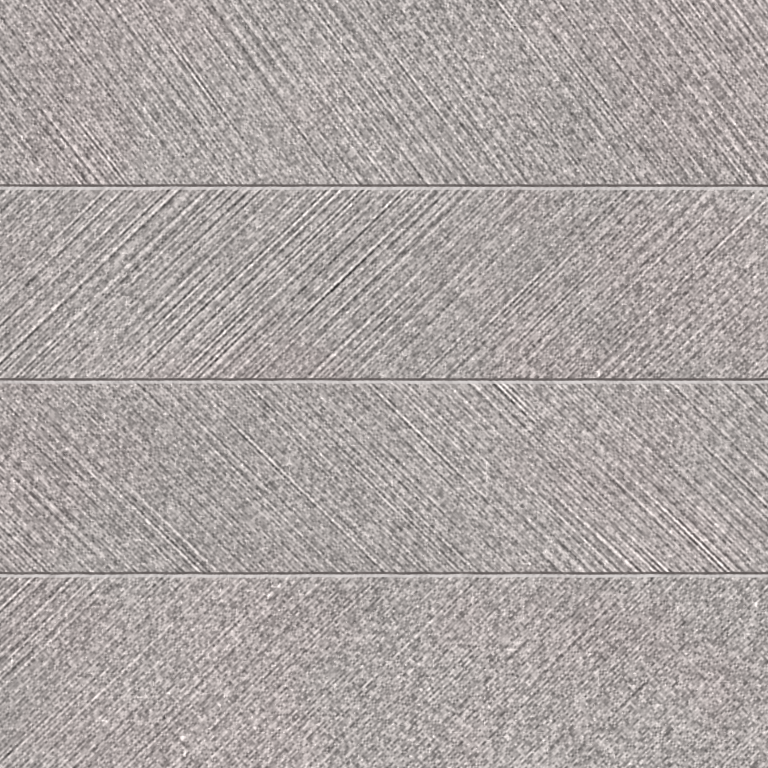
A Shadertoy shader for this texture:

```glsl
// Four courses of warm grey stone, finely combed in alternating diagonals, with thin shaded seams.
const vec3  STONE = vec3(0.668, 0.645, 0.636);
const vec3  PINK_TINT = vec3(0.008, -0.003, -0.001);
const vec3  SEAM_DARK = vec3(0.37, 0.345, 0.34);
const vec3  SEAM_LIGHT = vec3(0.86, 0.84, 0.835);
const float COURSE_HEIGHT = 0.2523;
const float SEAM_DARK_WIDTH = 0.0030;
const float SEAM_LIGHT_WIDTH = 0.0042;
const float COMB_ANGLE = 0.77;        // radians from horizontal
const float TOP_EXTRA_ANGLE = 0.15;   // the top course is combed more steeply
const float HATCH_FREQ = 182.0;       // regular comb lines per unit
const float FINE_FREQ = 330.0;        // thin scratches, noise cells per unit
const float DEEP_FREQ = 215.0;        // wider cuts, noise cells per unit
const float GRAIN_FREQ = 390.0;
const float HATCH_DEPTH = 0.085;
const float FINE_DEPTH = 0.36;
const float DEEP_DEPTH = 0.50;
const float DEEP_LIMIT = 0.20;
const float GRAIN_DEPTH = 0.46;
const float PIT_DEPTH = 0.20;
const float SPECK_DEPTH = 0.18;
const float CLOUD_DEPTH = 0.09;
const float CONTRAST = 1.12;

float hash(vec2 p) {
    vec3 q = fract(p.xyx * vec3(0.1031, 0.1030, 0.0973));
    q += dot(q, q.yzx + 33.33);
    return fract((q.x + q.y) * q.z);
}

float noise(vec2 p) {
    vec2 i = floor(p), f = fract(p);
    f = f * f * (3.0 - 2.0 * f);
    return mix(mix(hash(i), hash(i + vec2(1, 0)), f.x),
               mix(hash(i + vec2(0, 1)), hash(i + vec2(1, 1)), f.x), f.y);
}

float fbm(vec2 p) {
    float sum = 0.0, weight = 0.5;
    for (int i = 0; i < 4; i++) {
        sum += weight * noise(p);
        p = p * 2.03 + 17.3;
        weight *= 0.5;
    }
    return sum / 0.9375;
}

// Thin line with shaded flanks: noise sharpened across its second axis
float scratch(vec2 p) {
    return noise(p) - 0.5 * (noise(p - vec2(0, 1)) + noise(p + vec2(0, 1)));
}

// Soft-edged strip covering lo..hi
float strip(float x, float lo, float hi, float soft) {
    return smoothstep(lo - soft, lo + soft, x) - smoothstep(hi - soft, hi + soft, x);
}

// Combed lines: x is along the cut, y is across it
float combing(vec2 q, float strength) {
    q.y += 0.005 * (noise(q * 4.0) - 0.5);
    float hatch = sin(6.2832 * HATCH_FREQ * q.y + 3.0 * noise(q * vec2(5.0, 20.0)));
    float fine = scratch(q * vec2(6.0, FINE_FREQ));
    float deep = scratch(q * vec2(3.5, DEEP_FREQ) + 71.0);
    float cluster = smoothstep(0.45, 0.75, noise(q * vec2(3.5, 30.0) + 37.0));
    float cut = DEEP_DEPTH * (0.3 + 0.9 * cluster) * deep;
    cut /= 1.0 + abs(cut) / (2.0 * DEEP_LIMIT);
    return HATCH_DEPTH * hatch * (0.4 + 0.6 * strength)
         + strength * (FINE_DEPTH * fine + cut);
}

void mainImage(out vec4 fragColor, in vec2 fragCoord) {
    vec2 uv = fragCoord / iResolution.xy;
    float pixel = 1.0 / iResolution.y;
    float course = floor(uv.y / COURSE_HEIGHT);
    float isOdd = mod(course, 2.0);
    vec2 seeded = uv + course * vec2(7.31, 3.17);

    // Comb direction flips with each course
    float angle = (COMB_ANGLE + TOP_EXTRA_ANGLE * step(2.5, course)) * (1.0 - 2.0 * isOdd);
    vec2 along = vec2(cos(angle), sin(angle));
    vec2 across = vec2(-along.y, along.x);
    vec2 q = vec2(dot(seeded, along), dot(seeded, across)) + 30.0;

    // Cuts fade toward one end of each course and in worn patches
    float lengthwise = mix(1.0 - uv.x, uv.x, isOdd);
    float kept = smoothstep(0.3, 0.7, fbm(seeded * 4.0 + 5.0));
    float strength = clamp(0.52 + 0.38 * lengthwise + 0.5 * (kept - 0.5), 0.35, 1.1);

    // Grain drawn out slightly along the comb, with rounder pits and pale specks
    float grain = noise(q * GRAIN_FREQ * vec2(0.85, 1.0)) - 0.5;
    float pits = noise(seeded * GRAIN_FREQ * 0.55 + 90.0) - 0.5;
    float speck = smoothstep(0.84, 0.96, noise(seeded * GRAIN_FREQ * 0.5 + 40.0));
    float roughness = 1.25 - 0.45 * strength;

    float shade = combing(q, strength)
                + roughness * (GRAIN_DEPTH * grain + PIT_DEPTH * pits + SPECK_DEPTH * speck)
                + CLOUD_DEPTH * (fbm(seeded * 5.0 + 60.0) - 0.5);
    vec3 color = STONE * (1.0 + CONTRAST * shade);
    color += PINK_TINT * smoothstep(0.4, 0.75, fbm(seeded * 6.0 + 12.0));

    // Seam: shadow above, lit edge below
    float seamIndex = floor(uv.y / COURSE_HEIGHT + 0.5);
    float fromSeam = uv.y - seamIndex * COURSE_HEIGHT + 0.0008 * (noise(uv * 40.0) - 0.5);
    float hasSeam = step(0.5, seamIndex);
    float soft = max(0.7 * pixel, 0.0012);
    float lit = strip(fromSeam, -SEAM_LIGHT_WIDTH, 0.0, soft);
    float dark = strip(fromSeam, 0.0, SEAM_DARK_WIDTH, soft);
    color = mix(color, SEAM_LIGHT, hasSeam * lit * (0.55 + 0.4 * noise(uv * 60.0)));
    color = mix(color, SEAM_DARK, hasSeam * dark * (0.75 + 0.25 * noise(uv * 90.0)));

    fragColor = vec4(clamp(color, 0.0, 1.0), 1.0);
}
```
